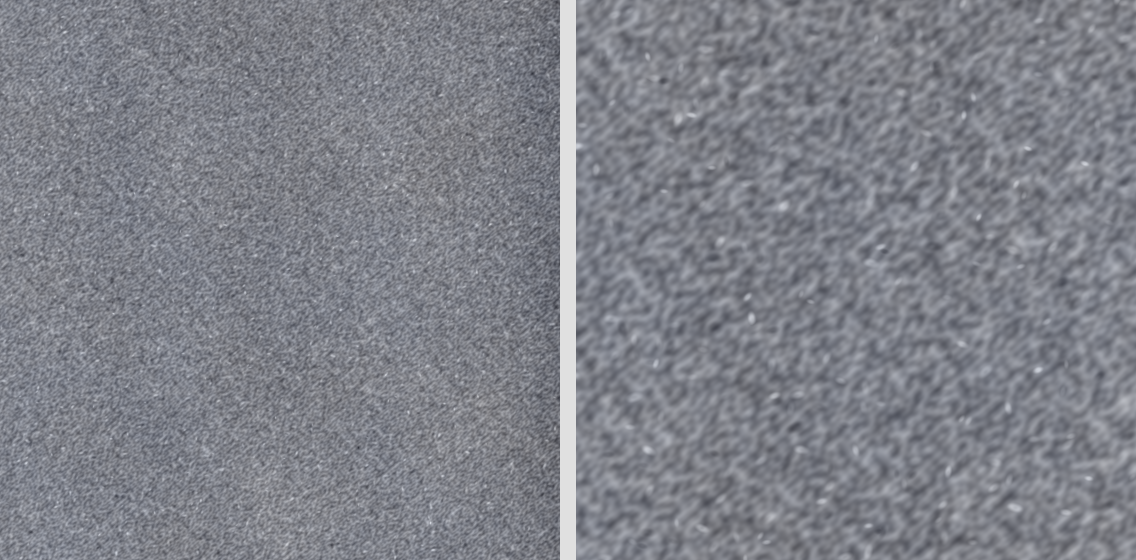
Left, the full canvas; right, a detail of the centre.
This texture is drawn by a WebGL 2 fragment shader. Its source:

```glsl
#version 300 es
precision highp float;
// Fine blue-grey stone: layered gradient noise, stretched along a diagonal,
// forms the grain; scattered elliptical flecks add glints, pale chips and pits.
// Broad noise tints the slab and the right side falls into soft shade.

uniform vec2 u_resolution;
out vec4 fragColor;

const float TAU = 6.28319;
const vec3 STONE = vec3(0.497, 0.506, 0.537);
const vec3 WARM_TINT = vec3(0.012, 0.002, -0.014);
const float GRAIN_ANGLE = 0.7;

// Integer hash of a lattice cell, giving two values in 0..1
vec2 hash2(vec2 cell, float seed) {
  uvec3 v = uvec3(ivec3(vec3(cell, seed))) * 1664525u + 1013904223u;
  v.x += v.y * v.z; v.y += v.z * v.x; v.z += v.x * v.y;
  v ^= v >> 16u;
  v.x += v.y * v.z; v.y += v.z * v.x;
  return vec2(v.xy & 65535u) / 65535.0;
}

mat2 rotation(float angle) {
  float c = cos(angle), s = sin(angle);
  return mat2(c, -s, s, c);
}

// Slope contribution of one lattice corner
float corner(vec2 cell, vec2 offset, float seed) {
  float angle = TAU * hash2(cell, seed).x;
  return dot(vec2(cos(angle), sin(angle)), offset);
}

float gradientNoise(vec2 p, float seed) {
  vec2 cell = floor(p), f = p - cell;
  vec2 w = f * f * f * (f * (f * 6.0 - 15.0) + 10.0);
  vec2 e = vec2(1.0, 0.0);
  float low = mix(corner(cell, f, seed), corner(cell + e, f - e, seed), w.x);
  float high = mix(corner(cell + e.yx, f - e.yx, seed),
                   corner(cell + 1.0, f - 1.0, seed), w.x);
  return mix(low, high, w.y);
}

// Coverage of soft ellipses scattered on a jittered grid; radius in canvas units
float flecks(vec2 p, float cells, float density, float radius, float pixel, float seed) {
  vec2 home = floor(p * cells);
  float cover = 0.0;
  for (int y = -1; y <= 1; y++) {
    for (int x = -1; x <= 1; x++) {
      vec2 cell = home + vec2(x, y);
      vec2 pick = hash2(cell, seed);
      if (pick.x > density) continue;
      vec2 center = (cell + hash2(cell, seed + 1.0)) / cells;
      vec2 shape = hash2(cell, seed + 2.0);
      vec2 d = rotation(GRAIN_ANGLE + (shape.x - 0.5) * 2.4) * (p - center);
      float size = radius * mix(0.6, 1.3, shape.y);
      float dist = length(d * vec2(0.75, 1.35)) - size;
      float soft = 0.5 * size + 0.5 * pixel;
      float strength = mix(0.35, 1.0, pick.y * pick.y);
      cover = max(cover, strength * (1.0 - smoothstep(-soft, soft, dist)));
    }
  }
  return cover;
}

// Grain from fine to coarse, elongated along the diagonal
float stoneGrain(vec2 p) {
  vec2 q = rotation(GRAIN_ANGLE) * p * vec2(1.0);
  q *= vec2(0.8, 1.2);
  float grain = 0.20 * gradientNoise(q * 185.0, 11.0);
  grain += 0.13 * gradientNoise(q * 97.0 + 3.7, 12.0);
  grain += 0.06 * gradientNoise(q * 41.0 + 8.3, 13.0);
  return grain;
}

// Broad unevenness of the slab
float mottling(vec2 p, float seed) {
  return gradientNoise(p * 4.3 + 0.4, seed) + 0.6 * gradientNoise(p * 11.0, seed + 1.0);
}

// Darkening toward the right side, with a gently wavering onset
float sideShade(vec2 uv) {
  float waver = 0.03 * gradientNoise(vec2(uv.y * 3.0, 0.5), 31.0);
  return 0.085 * smoothstep(0.86, 1.02, uv.x + waver);
}

void main() {
  vec2 uv = gl_FragCoord.xy / u_resolution;
  float pixel = 1.0 / u_resolution.y;
  vec2 p = gl_FragCoord.xy * pixel;

  // Tone: grain, unevenness and shade
  float tone = stoneGrain(p) + 0.04 * mottling(p, 21.0);
  tone += 0.012 * (0.5 - uv.y) - sideShade(uv);

  // Scattered minerals and pits
  tone += 0.22 * flecks(p, 72.0, 0.26, 0.0023, pixel, 41.0);
  tone += 0.11 * flecks(p, 24.0, 0.16, 0.0055, pixel, 51.0);
  tone -= 0.12 * flecks(p, 64.0, 0.24, 0.0027, pixel, 61.0);

  // Hue drifts between cool and warm grey, broadly and from grain to grain
  float warmth = 0.8 * mottling(p, 71.0) + 0.6 * gradientNoise(p * 75.0, 73.0);
  warmth += 0.5 * (uv.x - 0.5) * (1.0 - smoothstep(0.85, 1.0, uv.x));
  vec3 color = STONE + tone * vec3(1.0, 1.01, 1.0) + WARM_TINT * warmth;
  fragColor = vec4(clamp(color, 0.0, 1.0), 1.0);
}
```
